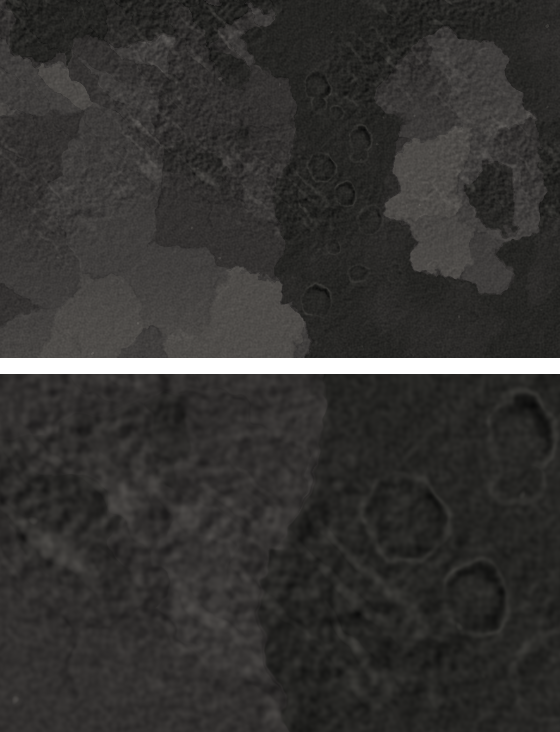
Top: the whole. Bottom: its middle third, enlarged.
A WebGL 1 fragment shader for this texture:

```glsl
precision highp float;
uniform vec2 u_resolution;
// Palette, dark to light
const vec3 SOOT = vec3(0.143, 0.142, 0.134);
const vec3 IRON = vec3(0.200, 0.192, 0.188);
const vec3 LEAD = vec3(0.250, 0.242, 0.237);
const vec3 ZINC = vec3(0.305, 0.295, 0.284);
// Sizes are in canvas heights
const float GRAIN_SIZE = 0.21;
const float EDGE_SOFT = 0.004;
const float RELIEF_STEP = 0.0025;
const float RELIEF_GAIN = 0.085;
const float DUST_GAIN = 0.05;
const float STREAK_GAIN = 0.24;
const float SHARD_GAIN = 0.5;
const float PIT_RIM = 0.0035;
const float GROUND_START = 0.80;
const vec2 PATCH_CENTER = vec2(1.29, 0.57);
const vec2 PATCH_RADIUS = vec2(0.19, 0.34);
const vec2 HOLE_CENTER = vec2(1.38, 0.45);
const vec2 HOLE_RADIUS = vec2(0.06, 0.10);
const vec2 STREAK_DIR = vec2(0.71, -0.71);

vec2 hash2(vec2 p) {
  vec2 q = vec2(dot(p, vec2(127.1, 311.7)), dot(p, vec2(269.5, 183.3)));
  return fract(sin(q) * 43758.55);
}
float cornerSlope(vec2 cell, vec2 f, vec2 corner) {
  return dot(hash2(cell + corner) * 2.0 - 1.0, f - corner);
}
float gradientNoise(vec2 p) {
  vec2 i = floor(p), f = p - i;
  vec2 u = f * f * f * (f * (f * 6.0 - 15.0) + 10.0);
  float low = mix(cornerSlope(i, f, vec2(0.0)), cornerSlope(i, f, vec2(1.0, 0.0)), u.x);
  float high = mix(cornerSlope(i, f, vec2(0.0, 1.0)), cornerSlope(i, f, vec2(1.0)), u.x);
  return mix(low, high, u.y);
}
vec2 noise2(vec2 p) { return vec2(gradientNoise(p), gradientNoise(p + 37.4)); }

vec2 streakFrame(vec2 p) {
  return vec2(dot(p, STREAK_DIR), dot(p, vec2(-STREAK_DIR.y, STREAK_DIR.x)));
}
float streaks(vec2 p) { return gradientNoise(streakFrame(p) * vec2(8.0, 60.0)); }

float relief(vec2 p) {
  return gradientNoise(p * 32.0) + 0.7 * gradientNoise(p * 80.0) + 0.8 * streaks(p);
}
float ellipse(vec2 p, vec2 radius) {
  return (length(p / radius) - 1.0) * min(radius.x, radius.y);
}
float bump(float d, float width) { return exp(-d * d / (width * width)); }

// Crystal grains: x is the tone, y the distance to the nearest seam
vec2 grains(vec2 p) {
  vec2 q = p / GRAIN_SIZE, base = floor(q);
  vec2 near = vec2(9.0, 0.0), next = near;
  for (int j = -1; j <= 1; j++) {
    for (int i = -1; i <= 1; i++) {
      vec2 cell = base + vec2(float(i), float(j));
      float d = length(cell + 0.1 + 0.8 * hash2(cell) - q);
      vec2 found = vec2(d, hash2(cell + 51.7).x);
      if (d < near.x) { next = near; near = found; }
      else if (d < next.x) next = found;
    }
  }
  float seam = (next.x - near.x) * GRAIN_SIZE * 0.5;
  float tone = mix(0.5 * (near.y + next.y), near.y, smoothstep(0.0, EDGE_SOFT, seam));
  return vec2(tone, seam);
}

// Corroded pit: a round head, sometimes with a smaller drop hanging below
float pit(vec2 p, float radius, float drop) {
  float head = length(p * vec2(1.12, 1.0)) - radius;
  float tail = length(p + vec2(0.0, radius * 1.35)) - radius * 0.5;
  float d = mix(head, min(head, tail), drop);
  float side = 0.55 + 0.45 * clamp((p.x + p.y) / radius, -1.0, 1.0);
  float groove = bump(d + PIT_RIM * 1.5, PIT_RIM * 1.8) * side;
  return bump(d - PIT_RIM, PIT_RIM) * 0.07 - groove * 0.08 + smoothstep(0.0, -radius, d) * 0.03;
}
float pits(vec2 p) {
  float sum = 0.0;
  for (int i = 0; i < 20; i++) {
    float k = float(i), inBelt = step(k, 8.5);
    vec2 h = hash2(vec2(k, 7.3)), g = hash2(vec2(k, 19.1));
    vec2 beltSpot = vec2(0.88 + 0.17 * fract(k * 0.618 + 0.1 * h.x), 0.16 + 0.075 * k);
    vec2 loneSpot = vec2(1.10 + 0.42 * h.x, 0.06 + 0.60 * h.y);
    float radius = mix(0.010 + 0.028 * g.x * g.x, 0.018 + 0.028 * g.x, inBelt);
    sum += pit(p - mix(loneSpot, beltSpot, inBelt), radius, inBelt * step(0.5, g.y)) * mix(0.35, 0.9, inBelt);
  }
  return sum;
}
vec3 metal(float t) {
  vec3 c = mix(SOOT, IRON, smoothstep(0.05, 0.26, t));
  c = mix(c, LEAD, smoothstep(0.40, 0.60, t));
  return mix(c, ZINC, smoothstep(0.65, 0.82, t));
}
void main() {
  vec2 p = gl_FragCoord.xy / u_resolution.y;
  vec2 ragged = noise2(p * 16.0) * 0.036 + noise2(p * 42.0) * 0.016 + noise2(p * 100.0) * 0.006;
  vec2 q = p + noise2(p * 4.0) * 0.07 + ragged;
  // Plates of bright crystals lying on the dark ground
  float leftPlate = q.x - GROUND_START - 0.16 * gradientNoise(vec2(q.y * 5.0, 4.6));
  float patchPlate = ellipse(q - PATCH_CENTER, PATCH_RADIUS) + 0.15 * gradientNoise(q * 7.0);
  patchPlate = max(patchPlate, -ellipse(q - HOLE_CENTER, HOLE_RADIUS));
  float plate = min(leftPlate, patchPlate);
  float onPlate = smoothstep(EDGE_SOFT, -EDGE_SOFT, plate);
  // Tones of grains and oblique shards, lighter toward the bottom and on the patch
  vec2 grain = grains(q), shard = grains(streakFrame(q) * vec2(1.3, 3.0));
  float shattered = smoothstep(0.25, 0.75, p.y - 0.25 * p.x + 0.3 * gradientNoise(q * 3.0)) * step(leftPlate, 0.0);
  float tone = grain.x * 0.60 + 0.42 * (1.0 - p.y) + 0.14 * step(patchPlate, leftPlate);
  tone += (shard.x - 0.5) * SHARD_GAIN * shattered;
  float groundTone = 0.05 + 0.10 * grain.x + 0.14 * gradientNoise(q * 6.0);
  vec3 color = metal(mix(groundTone, tone, onPlate));
  // Broken seams, relief, scratches, dust and pits
  float broken = smoothstep(-0.1, 0.3, gradientNoise(p * 13.0));
  float seam = bump(grain.y, EDGE_SOFT) * onPlate + bump(plate, EDGE_SOFT) * 0.7;
  float light = (seam + bump(shard.y, EDGE_SOFT) * shattered) * (broken - 0.5) * 0.06;
  float rough = smoothstep(-0.15, 0.35, gradientNoise(p * 2.6 + 8.2) + 0.5 * (p.y - 0.5));
  vec2 toLight = vec2(-RELIEF_STEP, RELIEF_STEP);
  light += (relief(p - toLight) - relief(p + toLight)) * RELIEF_GAIN * (0.4 + rough);
  light += (max(streaks(p + ragged * 0.5) - 0.12, 0.0) - 0.03) * STREAK_GAIN * rough;
  light += gradientNoise(p * 150.0) * DUST_GAIN + smoothstep(0.47, 0.60, gradientNoise(p * 48.0)) * 0.08;
  light += pits(p + ragged * 0.45) * (0.45 + 0.75 * broken);
  gl_FragColor = vec4(color + light * vec3(1.0, 0.98, 0.93), 1.0);
}
```
